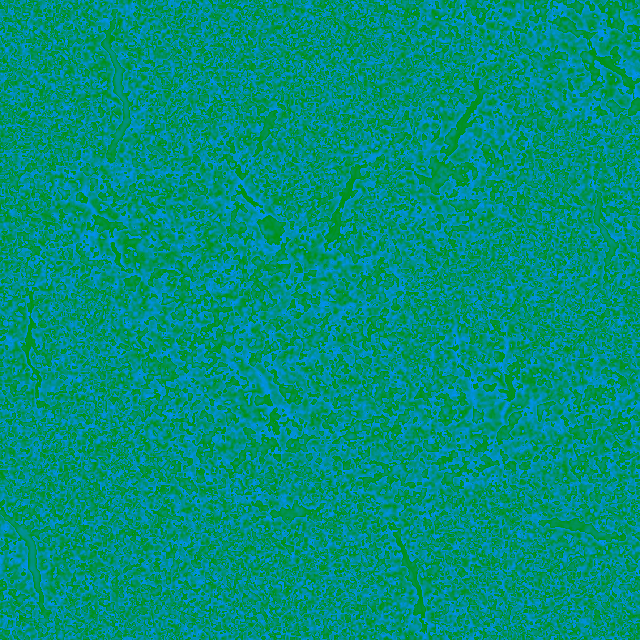
Write a Shadertoy shader that draws this texture.

```glsl
// Fine mottled green-blue relief crossed by a few soft, crooked creases.
// A rough height made of soft cellular noise is wrapped with fract into the
// blue channel; near the creases the relief grows calmer and coarser.

#define GREEN_LEVEL 0.57
#define BLUE_MIN 0.03
#define GRAIN_SCALE 150.0
#define FINE_SCALE 255.0
#define CLUMP_SCALE 48.0
#define GRAIN_HEIGHT 1.6
#define FINE_HEIGHT 0.9
#define CLUMP_HEIGHT 1.1
#define CREASE_GRID 4
#define CREASE_WIDTH 0.0095
#define HALO_WIDTH 0.035
#define EDGE_LIMIT 0.10

vec3 hash3(vec2 p) {
    vec3 q = fract(vec3(p.xyx) * vec3(0.1031, 0.1030, 0.0973));
    q += dot(q, q.yxz + 33.33);
    return fract((q.xxy + q.yzz) * q.zyx);
}

// Smooth cellular noise: random heights blended around jittered points
float cellNoise(vec2 p) {
    vec2 cell = floor(p);
    float total = 0.0, weights = 0.0;
    for (int y = -1; y <= 1; y++)
    for (int x = -1; x <= 1; x++) {
        vec2 id = cell + vec2(x, y);
        vec3 rnd = hash3(id + 17.0);
        vec2 away = id + 0.15 + 0.7 * rnd.xy - p;
        float weight = exp(-5.0 * dot(away, away));
        total += weight * rnd.z;
        weights += weight;
    }
    return total / weights;
}

// Layered sines that bend the creases
vec2 bend(vec2 p) {
    vec2 slow = sin(p.yx * vec2(27.0, 23.0) + vec2(1.3, 4.1));
    vec2 fast = sin(p.yx * vec2(71.0, 64.0) + p * 19.0 + slow);
    vec2 tiny = sin(p.yx * vec2(163.0, 149.0) + fast * 1.5);
    return p + 0.011 * slow + 0.005 * fast + 0.0018 * tiny;
}

// Distance to a segment through the centre; along runs from 0 to 1 at the tips
float segmentDistance(vec2 p, vec2 dir, float halfLength, out float along) {
    float t = clamp(dot(p, dir), -halfLength, halfLength);
    along = abs(t) / halfLength;
    return length(p - dir * t);
}

void mainImage(out vec4 fragColor, in vec2 fragCoord) {
    vec2 uv = fragCoord / iResolution.y;
    vec2 bent = bend(uv);

    // Scattered creases, mostly steep, some lying flat
    float core = 0.0, halo = 0.0, creaseHeight = 0.0;
    for (int j = 0; j < CREASE_GRID; j++)
    for (int i = 0; i < CREASE_GRID; i++) {
        vec2 id = vec2(i, j);
        vec3 place = hash3(id + 61.0);
        vec3 form = hash3(id + 137.0);
        vec2 centre = (id + 0.1 + 0.8 * place.xy) / float(CREASE_GRID);
        float angle = 1.57 + (place.z - 0.5) * 1.3;
        if (form.z > 0.82) angle += 1.4;
        float along;
        float dist = segmentDistance(bent - centre, vec2(cos(angle), sin(angle)),
                                     mix(0.05, 0.13, form.x), along);
        float width = CREASE_WIDTH * mix(0.55, 1.1, form.y) * (1.0 - 0.5 * along);
        float strength = mix(0.65, 1.0, form.x) * (1.0 - 0.6 * along * along);
        float here = strength * exp(-dist * dist / (width * width));
        if (here > core) {
            core = here;
            creaseHeight = (form.z < 0.65 ? 2.1 : 2.6) + 0.4 * dist / width;
        }
        halo = max(halo, strength * exp(-dist / HALO_WIDTH));
    }

    // Patches of coarser relief
    float patches = cellNoise(uv * 5.0 + 3.0);
    float calm = clamp(halo + 0.6 * smoothstep(0.5, 0.85, patches), 0.0, 1.0);

    // Rough height from three grain sizes
    float rough = mix(1.0, 0.42, calm);
    float height = rough * GRAIN_HEIGHT * cellNoise(uv * GRAIN_SCALE);
    height += rough * FINE_HEIGHT * cellNoise(uv * FINE_SCALE + 41.0);
    height += CLUMP_HEIGHT * mix(0.5, 1.3, calm) * cellNoise(bent * CLUMP_SCALE + 9.0);
    height += 0.5 * patches;
    height = mix(height, creaseHeight, core);

    // Wrap the height, softening only the narrow jump
    float wrapped = fract(height);
    float edge = clamp(fwidth(height) * 0.5, 0.001, EDGE_LIMIT);
    float blue = min(wrapped, (1.0 - wrapped) / edge);
    fragColor = vec4(0.0, GREEN_LEVEL, mix(BLUE_MIN, 1.0, blue), 1.0);
}
```
